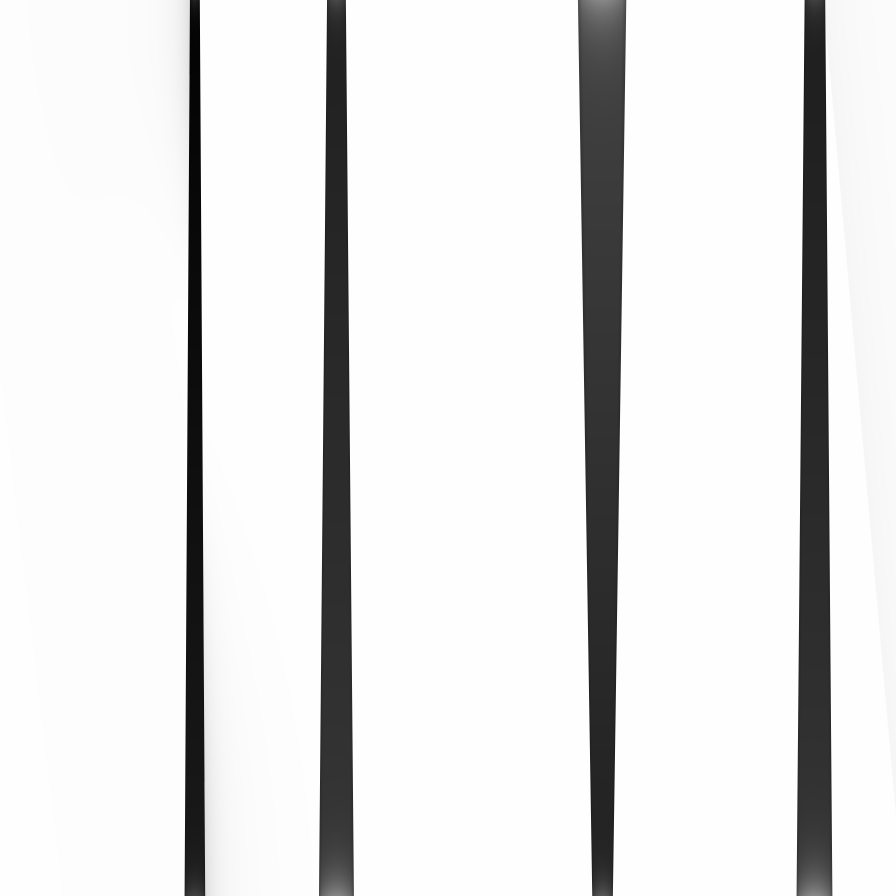
Write a Shadertoy shader that draws this background.

```glsl
// Four dark tapering slits on a white wall, with faint soft shadows and a pale wedge.
#define PAPER vec3(0.998)
#define GLOW_HEIGHT 0.022
#define SHADOW_STRENGTH 0.13
#define SHADOW_WIDTH 0.011
#define WEDGE_SHADE 0.035
#define WEDGE_FADE 0.035

// Paints one slit. ends: left and right at the bottom, then at the top.
// tones: grey at bottom and top; glows: added light at bottom and top.
void paintSlit(inout vec3 color, vec2 p, vec4 ends, vec2 tones, vec2 glows) {
    float pixel = 1.0 / iResolution.x;
    vec2 sides = mix(ends.xy, ends.zw, p.y);
    float halfWidth = 0.5 * (sides.y - sides.x);
    float offset = abs(p.x - 0.5 * (sides.x + sides.y));
    float across = clamp(offset / halfWidth, 0.0, 1.0);

    // Light spills in at both ends, strongest along the centre line
    vec2 endDistance = vec2(p.y, 1.0 - p.y);
    vec2 reach = GLOW_HEIGHT * (0.4 + 22.0 * (ends.yw - ends.xz));
    vec2 spill = glows * exp(-endDistance / reach);
    float tone = mix(tones.x, tones.y, p.y);
    tone += (spill.x + spill.y) * (1.0 - 0.55 * across * across);
    tone *= 1.0 - 0.15 * smoothstep(0.8, 1.0, across);

    float coverage = clamp(0.5 + (halfWidth - offset) / pixel, 0.0, 1.0);
    color = mix(color, vec3(tone), coverage);
}

// Darkness that fades with distance from an edge; zero on its near side.
float edgeShadow(float distanceOut) {
    float d = max(distanceOut, 0.0);
    return step(0.0, distanceOut)
        * (0.8 * exp(-d / SHADOW_WIDTH) + 0.2 * exp(-d / (5.0 * SHADOW_WIDTH)));
}

void mainImage(out vec4 fragColor, in vec2 fragCoord) {
    vec2 p = fragCoord / iResolution.xy;
    vec3 color = PAPER;

    // Broad, barely visible tint on the left
    color -= 0.007 * exp(-pow((p.x - 0.05 - 0.12 * (1.0 - p.y)) / 0.13, 2.0));

    // Shadows beside the thin slit: upper left and lower right
    float leftEdge = mix(0.206, 0.212, p.y);
    float rightEdge = mix(0.229, 0.223, p.y);
    color -= SHADOW_STRENGTH * edgeShadow(leftEdge - p.x) * smoothstep(0.65, 1.0, p.y);
    color -= SHADOW_STRENGTH * edgeShadow(p.x - rightEdge) * smoothstep(0.55, 0.0, p.y);

    // Pale wedge with a slanting left edge
    float wedge = p.x - mix(1.008, 0.919, p.y);
    float wedgeMask = smoothstep(-0.001, 0.001, wedge);
    color -= WEDGE_SHADE * wedgeMask * (0.3 + 0.7 * exp(-max(wedge, 0.0) / WEDGE_FADE));

    // Slits from left to right
    paintSlit(color, p, vec4(0.206, 0.229, 0.212, 0.223), vec2(0.10, 0.01), vec2(0.16, 0.12));
    paintSlit(color, p, vec4(0.356, 0.395, 0.365, 0.386), vec2(0.21, 0.125), vec2(0.32, 0.16));
    paintSlit(color, p, vec4(0.661, 0.684, 0.645, 0.699), vec2(0.125, 0.26), vec2(0.22, 0.27));
    paintSlit(color, p, vec4(0.889, 0.929, 0.898, 0.921), vec2(0.205, 0.115), vec2(0.34, 0.14));

    fragColor = vec4(clamp(color, 0.0, 1.0), 1.0);
}
```
